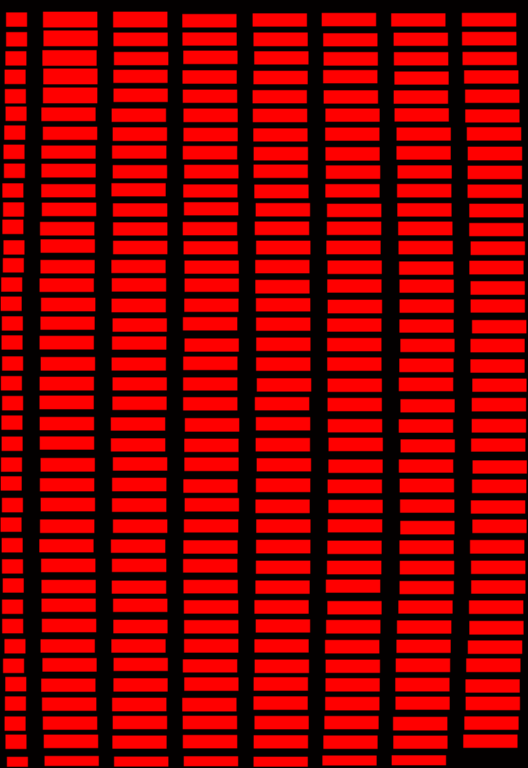
This pattern is drawn by a Shadertoy shader. Its source:

```glsl
// Red bars in 8 columns by 39 rows on black, bulging slightly like a barrel.
// Each pixel tests the nearby cells; every bar is a soft box whose place comes
// from its cell, a smooth warp and a small hashed jitter.

const float PI = 3.14159265;
const vec3 BACKGROUND = vec3(0.01, 0.0, 0.0);
const vec3 BAR_COLOR = vec3(1.0, 0.0, 0.0);

// Lengths are in sheet units: the canvas is 768 of them high.
const vec2 SHEET = vec2(528.0, 768.0);
const float COLUMNS = 8.0;
const float ROWS = 39.0;
const vec2 FIRST_CENTER = vec2(1.0, 20.0);
const vec2 PITCH = vec2(69.7, 19.5);
const vec2 BAR_SIZE = vec2(54.3, 13.4);
const float NARROW_WIDTH = 21.0;    // first column, trimmed on its left
const float NARROW_HEIGHT = 14.4;
const float TALL_HEIGHT = 15.7;     // a few swollen bars near the top left
const float LAST_HEIGHT = 10.0;     // shortened bottom row
const float WIDEST_ROW = 22.5;      // where the bulge peaks
const float BULGE_START = -6.0;     // peak shift of the first column
const float BULGE_STEP = 2.3;       // added shift per column
const float SAG = 0.35;             // downward drift per column at mid height
const vec2 JITTER = vec2(1.1, 0.9);
const float EDGE_SOFTNESS = 1.5;

float hash(vec2 p) {
    return fract(sin(dot(p, vec2(127.1, 311.7))) * 43758.5453);
}

// Centre of a full-width bar in a cell, x = column and y = row.
vec2 barCenter(vec2 cell) {
    float s = cell.y / (ROWS - 1.0);
    float reach = cell.y < WIDEST_ROW ? WIDEST_ROW : ROWS - 1.0 - WIDEST_ROW;
    float t = (cell.y - WIDEST_ROW) / reach;
    float bulge = (BULGE_START + BULGE_STEP * cell.x) * (1.0 - t * t);
    float drift = (SAG * cell.x - 5.9) * sin(PI * s)
                - 3.0 * sin(2.0 * PI * s) + 1.7 * sin(3.0 * PI * s);
    vec2 wobble = vec2(hash(cell), hash(cell + 57.3)) * 2.0 - 1.0;
    return FIRST_CENTER + cell * PITCH + vec2(bulge, drift) + wobble * JITTER;
}

float barHeight(vec2 cell) {
    if (cell.y == ROWS - 1.0) return LAST_HEIGHT;
    if (cell.x == 0.0) return NARROW_HEIGHT;
    bool tall = (cell.x == 1.0 && cell.y < 5.0) || (cell.x == 2.0 && cell.y == 0.0);
    return tall ? TALL_HEIGHT : BAR_SIZE.y + 0.6 * (hash(cell + 19.7) - 0.5);
}

// Soft coverage of one bar.
float barMask(vec2 p, vec2 cell, float softness) {
    vec2 lastCell = vec2(COLUMNS, ROWS) - 1.0;
    bool outside = any(lessThan(cell, vec2(0.0))) || any(greaterThan(cell, lastCell));
    if (outside || cell == lastCell) return 0.0;   // the final corner is empty

    vec2 size = vec2(BAR_SIZE.x, barHeight(cell));
    vec2 center = barCenter(cell);
    if (cell.x == 0.0) {
        center.x += 0.5 * (size.x - NARROW_WIDTH);
        size.x = NARROW_WIDTH;
    }
    vec2 inside = 0.5 * size - abs(p - center);
    vec2 cover = clamp(inside / softness + 0.5, 0.0, 1.0);
    return cover.x * cover.y;
}

void mainImage(out vec4 fragColor, in vec2 fragCoord) {
    // Sheet coordinates, y running down from the top.
    float unitsPerPixel = SHEET.y / iResolution.y;
    vec2 p = (fragCoord - 0.5 * iResolution.xy) * unitsPerPixel;
    p = 0.5 * SHEET + vec2(p.x, -p.y);

    float softness = max(EDGE_SOFTNESS, unitsPerPixel);
    vec2 nearest = floor((p - FIRST_CENTER) / PITCH + 0.5);

    // The warp can push a bar into a neighbouring cell.
    float mask = 0.0;
    for (int j = -1; j <= 1; j++) {
        for (int i = -1; i <= 1; i++) {
            vec2 cell = nearest + vec2(float(i), float(j));
            mask = max(mask, barMask(p, cell, softness));
        }
    }

    fragColor = vec4(mix(BACKGROUND, BAR_COLOR, mask), 1.0);
}
```
